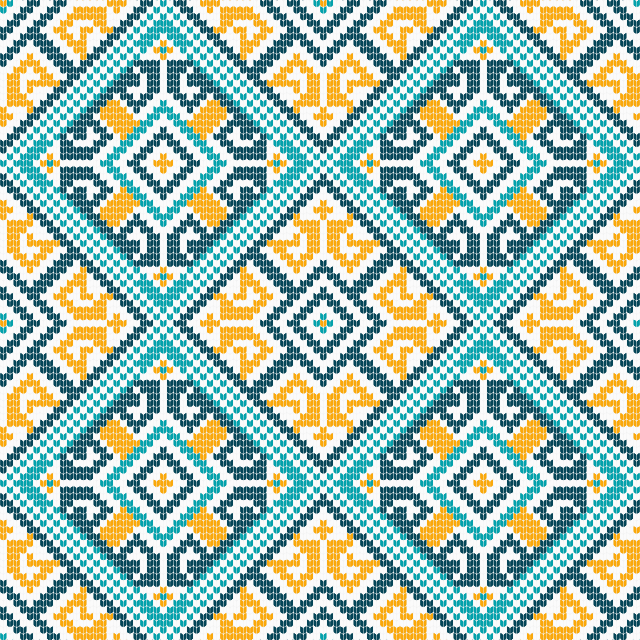
Reproduce this pattern procedurally as a WebGL 1 fragment shader.

```glsl
precision highp float;
// Knitted jacquard: two by two repeats of teal and navy diamonds with scrolls.
// Each repeat is a 48 x 48 stitch chart folded by mirror symmetry, built from
// diamond rings, and drawn with slanted rounded yarn legs in V pairs.

uniform vec2 u_resolution;

const float REPEATS = 2.0;
const float CHART = 48.0;   // stitches per repeat
const float HALF = 24.0;

const vec3 GROUND = vec3(0.95);
const vec3 WHITE = vec3(0.985);
const vec3 NAVY = vec3(0.015, 0.27, 0.34);
const vec3 TEAL = vec3(0.01, 0.63, 0.67);
const vec3 AMBER = vec3(0.98, 0.66, 0.04);

// True for whole-number x from lo to hi inclusive.
bool within(float x, float lo, float hi) {
  return x > lo - 0.5 && x < hi + 0.5;
}

float diamond(vec2 p) {
  return abs(p.x) + abs(p.y);
}

// Fold over the diagonal: x is the smaller offset, y the larger.
vec2 foldDiagonal(vec2 p) {
  return vec2(min(p.x, p.y), max(p.x, p.y));
}

// Open diamond ring with an inward hook and a straight stem.
bool scroll(vec2 p) {
  vec2 q = p - vec2(4.0, 12.0);
  bool open = q.x > 0.5 && q.y > 0.5;
  bool ring = within(diamond(q), 3.0, 4.0) && p.x > 0.5 && !open;
  bool stem = within(p.x, 1.0, 2.0) && within(p.y, 11.0, 15.0);
  bool hook = within(q.y, 0.0, 0.0) && within(q.x, 0.0, 4.0);
  bool tip = within(q.x, 0.0, 0.0) && within(q.y, 1.0, 1.0);
  return ring || stem || hook || tip;
}

// Five-stitch flower with its own heart colour.
vec3 flower(vec3 base, vec2 p, vec3 petal, vec3 heart) {
  float d = diamond(p);
  return d < 0.5 ? heart : (d < 1.5 ? petal : base);
}

// Concentric rings, scrolls, diagonal bar and flowers of one medallion.
vec3 medallion(vec2 p, vec3 outer, vec3 scrollColor, vec3 bar, float barWidth,
               vec3 petal, vec3 budHeart) {
  vec2 f = foldDiagonal(p);
  float d = diamond(p);
  vec3 c = WHITE;
  if (scroll(f)) c = scrollColor;
  if (f.y - f.x < barWidth + 0.5 && within(d, 10.0, 20.0)) c = bar;
  if (within(d, 8.0, 9.0)) c = outer;
  if (within(d, 4.0, 5.0)) c = NAVY;
  c = flower(c, p, petal, AMBER);
  return flower(c, f - vec2(0.0, 17.0), AMBER, budHeart);
}

// Yarn colour of one stitch of the chart.
vec3 chartColor(vec2 stitch) {
  vec2 p = abs(mod(stitch, CHART) - HALF);
  float d = diamond(p);
  float side = foldDiagonal(p).x;

  // Dotted lattice band between the two kinds of medallion.
  if (within(d, 26.0, 27.0)) return NAVY;
  if (within(d, 20.0, 25.0)) {
    bool dotted = mod(d, 2.0) < 0.5;
    bool corner = within(d, 21.0, 21.0) && side < 3.5;
    return dotted || corner ? TEAL : WHITE;
  }
  if (within(d, 18.0, 19.0) && side > 4.5) return NAVY;

  if (d < HALF) return medallion(p, TEAL, NAVY, AMBER, 2.0, AMBER, TEAL);
  return medallion(HALF - p, NAVY, AMBER, NAVY, 1.0, TEAL, AMBER);
}

float roundedBox(vec2 p, vec2 size, float radius) {
  vec2 q = abs(p) - size + radius;
  return length(max(q, 0.0)) + min(max(q.x, q.y), 0.0) - radius;
}

void main() {
  vec2 grid = gl_FragCoord.xy / u_resolution * REPEATS * CHART;
  grid.y = REPEATS * CHART - grid.y;   // chart rows run downwards
  float pixel = REPEATS * CHART / min(u_resolution.x, u_resolution.y);

  // Shear each half stitch so its legs rise away from the middle.
  float across = abs(fract(grid.x) - 0.5) - 0.25;
  float along = grid.y + 0.6 * across;
  vec2 leg = vec2(across, fract(along) - 0.5);

  float edge = roundedBox(leg, vec2(0.23, 0.48), 0.21);
  float yarn = clamp(0.5 - edge / pixel, 0.0, 1.0);
  vec3 color = chartColor(floor(vec2(grid.x, along)));
  gl_FragColor = vec4(mix(GROUND, color, yarn), 1.0);
}
```
